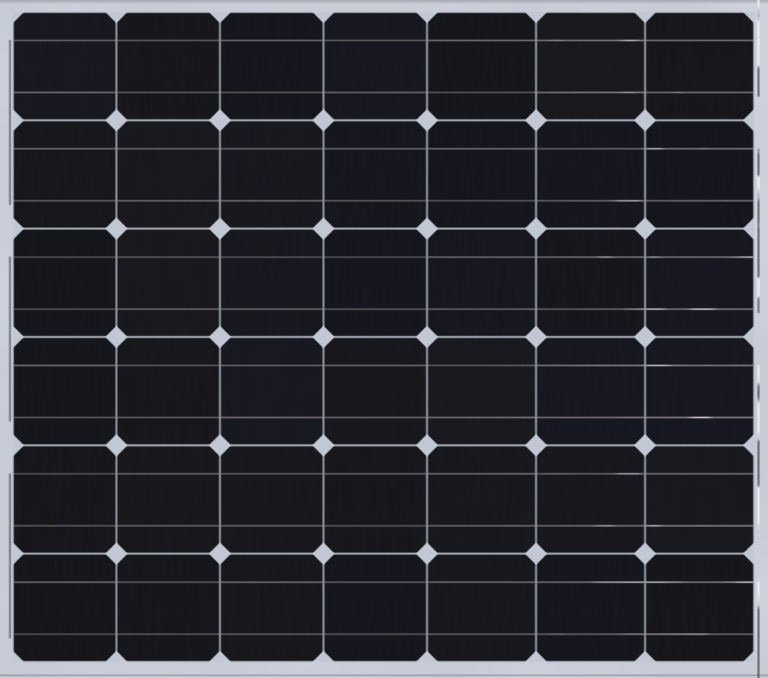
This pattern is drawn by a Shadertoy shader. Its source:

```glsl
// Solar panel: 7 x 6 dark chamfered cells on a pale backing sheet.
// A piecewise grid gives distances to the cell gaps; diamonds, busbars and
// edge ribbons are layered on top, with hashed tint and glints on each cell.

const vec2 CANVAS = vec2(1.1327, 1.0);   // one unit is the canvas height
const vec2 CELLS = vec2(7.0, 6.0);
const vec2 PANEL_MIN = vec2(0.0192, 0.0236);
const vec2 PANEL_MAX = vec2(1.1121, 0.9823);
const float SPLIT_X = 0.6298;            // columns widen right of this line
const float NARROW = 0.1527;
const float WIDE = 0.1608;
const float ROW = 0.1598;

const vec3 SHEET = vec3(0.79, 0.81, 0.85);
const vec3 CELL = vec3(0.092, 0.092, 0.112);
const vec3 GAP_V = vec3(0.54, 0.56, 0.59);
const vec3 GAP_H = vec3(0.65, 0.67, 0.71);
const vec3 BUSBAR = vec3(0.40, 0.40, 0.42);
const vec3 RIBBON = vec3(0.43, 0.45, 0.49);

float hash(vec2 p) {
    return fract(sin(dot(p, vec2(127.1, 311.7))) * 43758.5453);
}

float noise(vec2 p) {
    vec2 i = floor(p), f = fract(p);
    f = f * f * (3.0 - 2.0 * f);
    vec2 e = vec2(0.0, 1.0);
    return mix(mix(hash(i), hash(i + e.yx), f.x),
               mix(hash(i + e.xy), hash(i + e.yy), f.x), f.y);
}

// Coverage of the region where d is negative, softened by s
float fill(float d, float s) {
    return 1.0 - smoothstep(-s, s, d);
}

float boxDistance(vec2 p, vec2 lo, vec2 hi) {
    vec2 d = abs(p - 0.5 * (lo + hi)) - 0.5 * (hi - lo);
    return max(d.x, d.y);
}

// Vertical strip at x, present on rows lo..hi of every two-row period
float ribbon(vec2 p, float x, float row, float s) {
    float span = abs(mod(row, 2.0) - 0.98) - 0.76;
    return fill(max(abs(p.x - x) - 0.0016, span * ROW), s);
}

vec3 cellColor(vec2 p, vec2 id) {
    float tint = hash(id + 3.0);
    vec3 c = CELL + (hash(id) - 0.5) * 0.012;
    c += vec3(-0.006, -0.003, 0.016) * tint * tint;
    c += 0.008 * (noise(p * vec2(420.0, 30.0)) - 0.5);   // faint fingers
    return c;
}

vec3 sheetColor(vec2 p, float row, float s) {
    vec3 c = SHEET + 0.03 * (noise(p * 9.0) - 0.5);
    c *= 1.0 - 0.16 * smoothstep(0.993, 1.0, p.y);
    c *= 1.0 - 0.25 * fill(abs(p.y - 0.004) - 0.001, s);
    c = mix(c, RIBBON, 0.85 * ribbon(p, 0.0147, row, s));
    // Broken, partly glaring ribbon on the right edge
    float dash = noise(vec2(p.y * 45.0, 7.0));
    vec3 shine = mix(RIBBON * 0.8, vec3(0.95), smoothstep(0.4, 0.65, dash));
    return mix(c, shine, 0.85 * ribbon(p, 1.1187, row + 1.0, s));
}

void mainImage(out vec4 fragColor, in vec2 fragCoord) {
    vec2 p = fragCoord / iResolution.xy * CANVAS;
    float soft = max(0.9 / iResolution.y, 0.0015);

    // Grid coordinates and distance to the nearest cell boundary
    bool wide = p.x > SPLIT_X;
    vec2 pitch = vec2(wide ? WIDE : NARROW, ROW);
    vec2 grid = vec2(4.0 + (p.x - SPLIT_X) / pitch.x,
                     (p.y - PANEL_MIN.y) / ROW);
    vec2 id = clamp(floor(grid), vec2(0.0), CELLS - 1.0);
    vec2 edge = abs(grid - round(grid)) * pitch;

    vec3 color = cellColor(p, id);
    vec3 sheet = sheetColor(p, grid.y, soft);

    // Two busbars per cell, glinting toward the right
    float y = grid.y - id.y;
    float upper = step(0.5, y);
    float bar = abs(y - mix(0.257, 0.737, upper)) * ROW;
    float glare = smoothstep(0.7, 1.05, p.x);
    float streak = noise(vec2(p.x * 28.0, id.y * 5.0 + upper * 2.0));
    float shine = 0.82 + 0.3 * hash(id + upper * 11.0)
                + glare * (0.2 + 0.8 * smoothstep(0.5, 0.9, streak));
    vec3 barColor = BUSBAR * shine + vec3(0.015, 0.0, -0.01) * (1.0 - upper);
    color = mix(color, barColor, fill(bar - 0.0011, soft));

    // Gaps between cells, then diamonds at the chamfered corners
    color = mix(color, GAP_V, fill(edge.x - 0.0016, soft));
    color = mix(color, GAP_H, fill(edge.y - 0.0015, soft));
    float diamond = (edge.x + edge.y - 0.0165) * 0.7071;
    color = mix(color, SHEET * vec3(0.96, 0.97, 0.98), fill(diamond, soft));

    // Backing sheet around the panel
    float inside = fill(boxDistance(p, PANEL_MIN, PANEL_MAX), soft);
    color = mix(sheet, color, inside);
    fragColor = vec4(clamp(color, 0.0, 1.0), 1.0);
}
```
